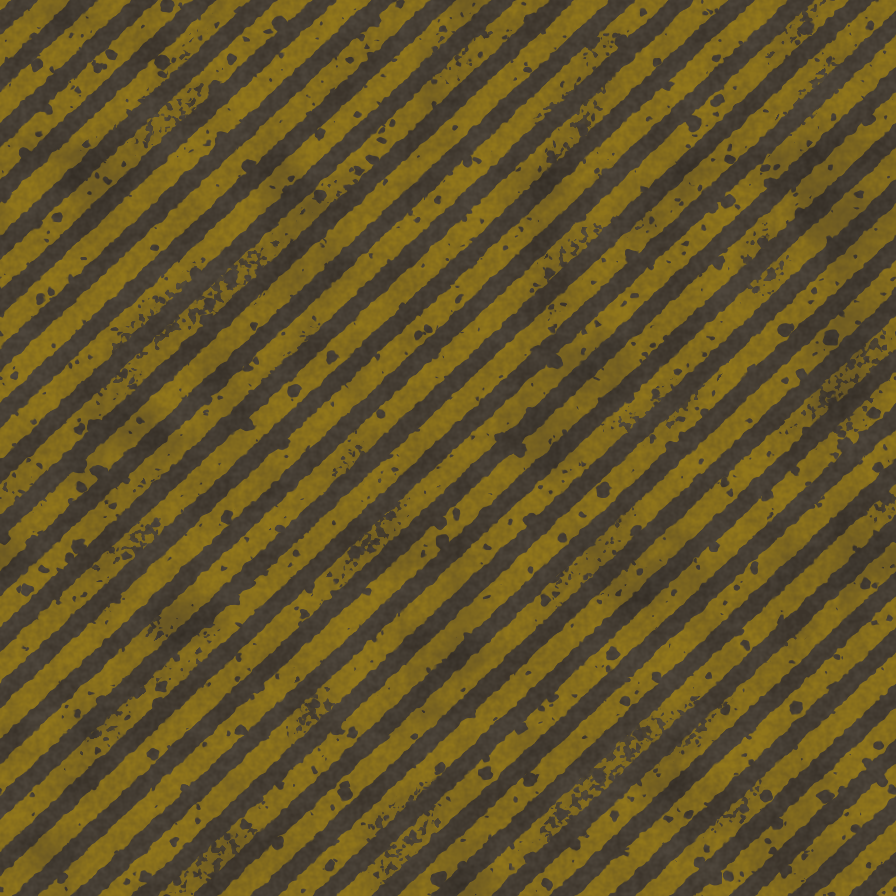
Reproduce this texture procedurally as a Shadertoy shader.

```glsl
// Worn yellow diagonal hazard stripes, chipped and flaking off dark rough ground.

const vec2 STRIPE_REPEATS = vec2(15.0, 16.0); // stripes across and down
const float STRIPE_PHASE = 0.08;
const float STRIPE_DUTY = 0.56;               // painted share of one repeat

const vec3 GROUND_DARK  = vec3(0.235, 0.205, 0.168);
const vec3 GROUND_LIGHT = vec3(0.305, 0.275, 0.235);
const vec3 PAINT_DULL   = vec3(0.47, 0.385, 0.12);
const vec3 PAINT_BRIGHT = vec3(0.57, 0.465, 0.105);
const vec3 PAINT_GRIME  = vec3(0.36, 0.30, 0.15);

vec2 hash2(vec2 p, float seed) {
    vec3 q = fract((p.xyx + seed * 17.3) * vec3(0.1031, 0.1030, 0.0973));
    q += dot(q, q.yzx + 33.33);
    return fract((q.xx + q.yz) * q.zy);
}

// Unit gradient of a lattice corner, wrapped to the period
vec2 cornerGradient(vec2 corner, vec2 period, float seed) {
    float angle = 6.28318 * hash2(mod(corner, period), seed).x;
    return vec2(cos(angle), sin(angle));
}

// Tiling gradient noise, roughly -0.7 to 0.7
float gradientNoise(vec2 uv, vec2 period, float seed) {
    vec2 p = uv * period;
    vec2 cell = floor(p);
    vec2 f = p - cell;
    vec2 fade = f * f * f * (f * (f * 6.0 - 15.0) + 10.0);
    vec2 e = vec2(1.0, 0.0);
    float a = dot(cornerGradient(cell, period, seed), f);
    float b = dot(cornerGradient(cell + e.xy, period, seed), f - e.xy);
    float c = dot(cornerGradient(cell + e.yx, period, seed), f - e.yx);
    float d = dot(cornerGradient(cell + e.xx, period, seed), f - e.xx);
    return mix(mix(a, b, fade.x), mix(c, d, fade.x), fade.y);
}

float fbm(vec2 uv, vec2 period, int octaves, float seed) {
    float sum = 0.0, amplitude = 1.0;
    for (int i = 0; i < octaves; i++) {
        sum += amplitude * gradientNoise(uv, period, seed + float(i));
        period *= 2.0;
        amplitude *= 0.55;
    }
    return sum;
}

// Signed distance to scattered round chips, in canvas units
float chipDistance(vec2 uv, float cells, float density, float seed) {
    vec2 p = uv * cells;
    vec2 cell = floor(p);
    float nearest = 2.0;
    for (int y = -1; y <= 1; y++) {
        for (int x = -1; x <= 1; x++) {
            vec2 neighbour = cell + vec2(x, y);
            vec2 id = mod(neighbour, cells);
            vec2 centre = neighbour + hash2(id, seed);
            vec2 pick = hash2(id, seed + 5.0);
            float radius = pick.x < density ? mix(0.10, 0.36, pick.y * pick.y) : -1.0;
            nearest = min(nearest, length(p - centre) - radius);
        }
    }
    return nearest / cells;
}

// Signed distance to the painted bands, negative inside
float stripeDistance(vec2 uv) {
    float s = STRIPE_REPEATS.y * uv.y - STRIPE_REPEATS.x * uv.x - STRIPE_PHASE;
    float fromCentre = abs(fract(s + 0.5) - 0.5);
    return (fromCentre - 0.5 * STRIPE_DUTY) / length(STRIPE_REPEATS);
}

float coverage(float signedDistance, float soft) {
    return 1.0 - smoothstep(-soft, soft, signedDistance);
}

void mainImage(out vec4 fragColor, in vec2 fragCoord) {
    vec2 uv = fragCoord / iResolution.xy;
    float soft = max(0.8 / iResolution.y, 0.0008);

    // Wear patches drawn out along the stripes; the integer shear still tiles
    vec2 along = vec2(uv.y - uv.x, uv.x + uv.y);
    float wear = smoothstep(0.08, 0.60, fbm(along, vec2(8.0, 3.0), 3, 1.0));
    float grime = smoothstep(0.05, 0.70, fbm(uv, vec2(7.0), 4, 11.0));

    // Ragged stripe edges
    float ragged = fbm(uv, vec2(96.0), 2, 21.0);
    float paint = coverage(stripeDistance(uv) + 0.0032 * ragged, soft);

    // Chips with irregular outlines, then fine flaking in worn patches
    vec2 warp = vec2(ragged, gradientNoise(uv, vec2(90.0), 31.0));
    vec2 warped = uv + 0.0045 * warp;
    float chips = chipDistance(warped, 42.0, mix(0.32, 0.60, wear), 41.0);
    float specks = chipDistance(warped, 96.0, mix(0.10, 0.50, wear), 51.0);
    float flakes = fbm(uv, vec2(105.0), 2, 61.0);
    float flakeLimit = mix(0.85, 0.08, wear);
    paint *= 1.0 - coverage(min(chips, specks), soft);
    paint *= 1.0 - 0.9 * smoothstep(flakeLimit - 0.06, flakeLimit + 0.08, flakes);

    // Ground: broad mottling and fine grit
    float mottle = fbm(uv, vec2(14.0), 4, 71.0);
    float grit = fbm(uv, vec2(128.0), 2, 81.0);
    vec3 ground = mix(GROUND_DARK, GROUND_LIGHT, clamp(0.5 + 0.55 * mottle + 0.55 * grit, 0.0, 1.0));
    ground *= 1.0 - 0.14 * grime;

    // Paint: uneven tone, dirtied where grime and wear gather
    float tone = clamp(0.60 + 0.5 * mottle + 0.6 * grit, 0.0, 1.0);
    vec3 yellow = mix(PAINT_DULL, PAINT_BRIGHT, tone);
    yellow = mix(yellow, PAINT_GRIME, clamp(0.5 * grime + 0.25 * wear, 0.0, 0.7));

    fragColor = vec4(mix(ground, yellow, paint), 1.0);
}
```
